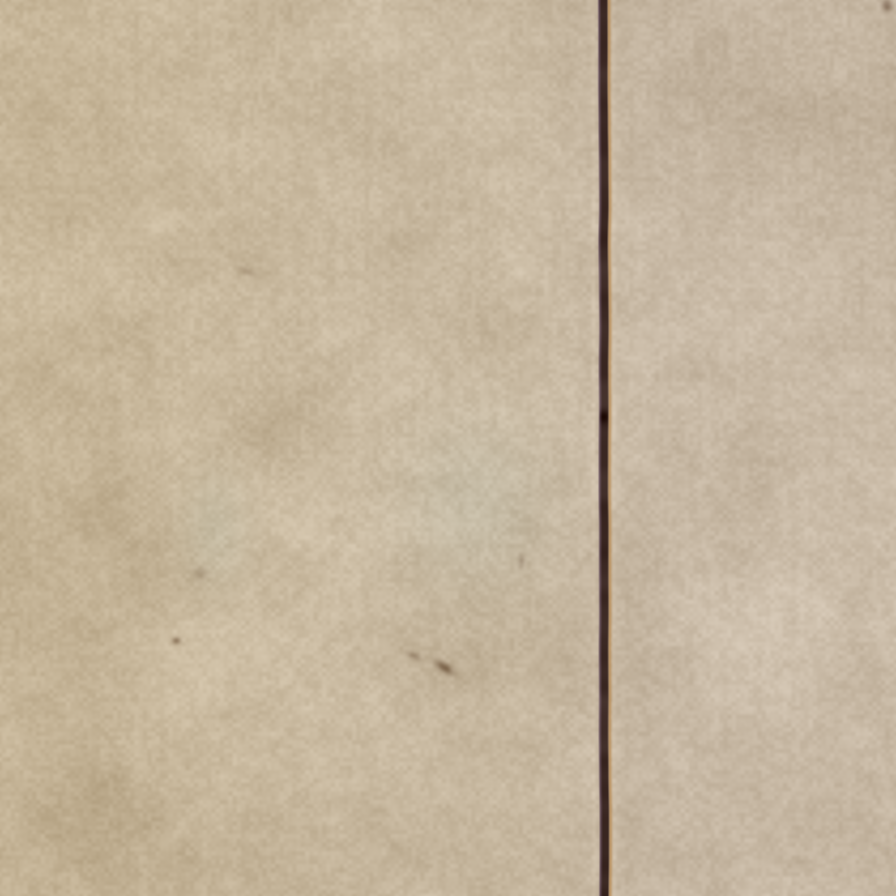
This texture is drawn by a WebGL 1 fragment shader. Its source:

```glsl
precision highp float;
// Pale beige stone slabs parted by one thin dark vertical seam.
// Layered value noise gives the clouding and grain; soft ellipses add
// stains and pits; the seam is a smoothed band with coloured fringes.
uniform vec2 u_resolution;

#define STONE vec3(0.780, 0.720, 0.625)
#define CLOUD_AMOUNT 0.085
#define MOTTLE_AMOUNT 0.060
#define GRAIN_AMOUNT 0.050
#define GRAIN_SCALE 210.0
#define SEAM_X 0.6738
#define SEAM_HALF 0.0052
#define SEAM_SOFT 0.0016
#define SEAM_CORE vec3(0.235, 0.160, 0.140)
#define FRINGE_LEFT vec3(0.400, 0.310, 0.360)
#define FRINGE_RIGHT vec3(0.740, 0.570, 0.360)

float hash(vec2 p) {
    return fract(sin(dot(p, vec2(127.1, 311.7))) * 43758.545);
}

float noise(vec2 p) {
    vec2 i = floor(p);
    vec2 f = fract(p);
    f = f * f * (3.0 - 2.0 * f);
    return mix(mix(hash(i), hash(i + vec2(1.0, 0.0)), f.x),
               mix(hash(i + vec2(0.0, 1.0)), hash(i + vec2(1.0)), f.x), f.y);
}

// Five octaves, centred on zero
float fbm(vec2 p) {
    float sum = 0.0;
    float amp = 0.5;
    for (int i = 0; i < 5; i++) {
        sum += amp * (noise(p) - 0.5);
        p = mat2(1.6, 1.2, -1.2, 1.6) * p + 7.3;
        amp *= 0.55;
    }
    return sum;
}

// Soft ellipse, rotated by angle
float spot(vec2 p, vec2 centre, vec2 radius, float angle) {
    float c = cos(angle);
    float s = sin(angle);
    vec2 d = mat2(c, -s, s, c) * (p - centre) / radius;
    return exp(-dot(d, d));
}

// Broad light and dark stains
float stains(vec2 p) {
    float s = 0.0;
    s -= 0.040 * spot(p, vec2(0.319, 0.535), vec2(0.050, 0.040), 0.3);
    s -= 0.035 * spot(p, vec2(0.150, 0.380), vec2(0.060, 0.050), 0.0);
    s -= 0.030 * spot(p, vec2(0.445, 0.725), vec2(0.035, 0.030), 0.0);
    s -= 0.025 * spot(p, vec2(0.350, 0.855), vec2(0.060, 0.050), 0.5);
    s -= 0.025 * spot(p, vec2(0.560, 0.270), vec2(0.070, 0.030), 0.0);
    s -= 0.030 * spot(p, vec2(0.120, 0.080), vec2(0.110, 0.060), 0.0);
    s += 0.030 * spot(p, vec2(0.050, 0.680), vec2(0.070, 0.050), 0.0);
    s += 0.030 * spot(p, vec2(0.360, 0.150), vec2(0.100, 0.050), 0.0);
    s += 0.025 * spot(p, vec2(0.885, 0.340), vec2(0.080, 0.060), 0.6);
    return s;
}

// Small dark pits
float pits(vec2 p) {
    float s = 0.0;
    s += 0.28 * spot(p, vec2(0.496, 0.255), vec2(0.011, 0.005), -0.6);
    s += 0.17 * spot(p, vec2(0.462, 0.268), vec2(0.008, 0.004), -0.4);
    s += 0.26 * spot(p, vec2(0.197, 0.285), vec2(0.005, 0.004), 0.0);
    s += 0.11 * spot(p, vec2(0.224, 0.360), vec2(0.008, 0.007), 0.0);
    s += 0.14 * spot(p, vec2(0.582, 0.374), vec2(0.004, 0.007), 0.0);
    s += 0.10 * spot(p, vec2(0.276, 0.697), vec2(0.010, 0.004), -0.4);
    s += 0.25 * spot(p, vec2(0.990, 0.994), vec2(0.006, 0.007), 0.0);
    return s;
}

void main() {
    vec2 uv = gl_FragCoord.xy / u_resolution;

    // Stone body: clouds, mottling, fine grain
    float tone = CLOUD_AMOUNT * fbm(uv * 5.0 + 3.7);
    tone += MOTTLE_AMOUNT * fbm(uv * 24.0 + 11.0);
    tone += GRAIN_AMOUNT * (noise(uv * GRAIN_SCALE) - 0.5);
    tone += 0.6 * GRAIN_AMOUNT * (noise(uv * GRAIN_SCALE * 0.5 + 31.0) - 0.5);
    tone += stains(uv);
    vec3 color = STONE + tone * vec3(0.92, 1.0, 1.12);

    // Warm left, greyer right, cool patches near the middle
    color += vec3(0.005, 0.0, -0.018) * (1.0 - smoothstep(0.0, 0.6, uv.x));
    color += vec3(-0.004, -0.003, 0.012) * smoothstep(0.55, 0.75, uv.x);
    float cool = spot(uv, vec2(0.530, 0.440), vec2(0.080, 0.090), 0.0)
               + spot(uv, vec2(0.240, 0.410), vec2(0.035, 0.060), 0.0);
    color += cool * vec3(-0.012, 0.008, 0.016);
    color -= pits(uv) * vec3(0.9, 1.0, 1.0);

    // Seam: pale lips, orange right fringe, dark core with violet left edge
    float wobble = 0.0010 * (noise(vec2(uv.y * 22.0, 4.0)) - 0.5);
    float d = uv.x - SEAM_X - wobble + 0.0010 * (uv.y - 0.5);
    float soft = max(SEAM_SOFT, 0.75 / u_resolution.x);
    color += 0.025 * exp(-pow((abs(d) - 0.011) / 0.003, 2.0));
    float fringe = exp(-pow((d - SEAM_HALF - 0.0015) / 0.0022, 2.0));
    color = mix(color, FRINGE_RIGHT, 0.8 * fringe);
    vec3 core = mix(FRINGE_LEFT, SEAM_CORE, smoothstep(-SEAM_HALF, -0.001, d));
    core += 0.07 * (noise(vec2(uv.y * 60.0, 9.0)) - 0.5);
    core -= 0.10 * spot(uv, vec2(SEAM_X, 0.535), vec2(0.006, 0.007), 0.0);
    float band = 1.0 - smoothstep(SEAM_HALF - soft, SEAM_HALF + soft, abs(d));
    color = mix(color, core, band);

    gl_FragColor = vec4(clamp(color, 0.0, 1.0), 1.0);
}
```
